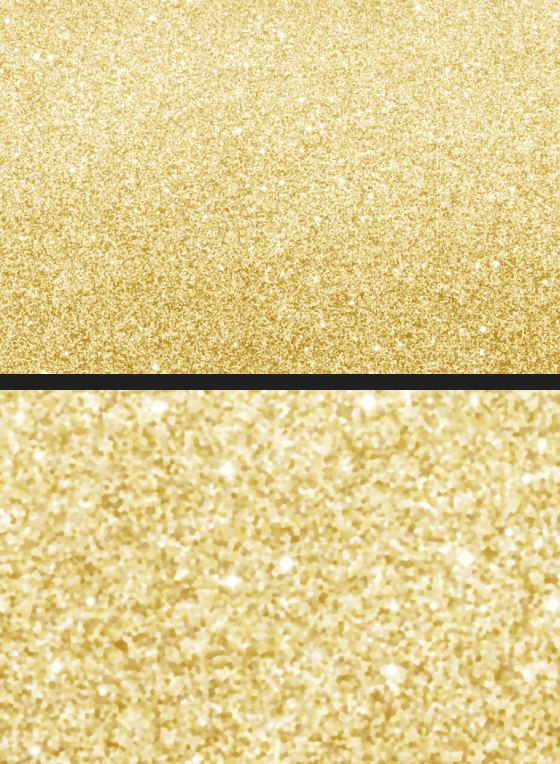
Top: the whole. Bottom: its middle third, enlarged.
Reproduce this texture procedurally as a Shadertoy shader.

```glsl
#define FINE_GRAINS 235.0
#define COARSE_GRAINS 125.0
#define GRAIN_CONTRAST 0.84
#define SPARKLE_CELLS 18.0
#define SPARKLE_SHARE 0.3
#define BOTTOM_TONE 0.37
#define TOP_TONE 0.67
#define DEEP_GOLD vec3(0.745, 0.58, 0.19)
#define MID_GOLD vec3(0.90, 0.82, 0.53)
#define PALE_GOLD vec3(0.98, 0.96, 0.87)

vec3 hash3(vec2 cell) {
    vec3 h = fract(cell.xyx * vec3(0.1031, 0.1030, 0.0973));
    h += dot(h, h.yxz + 33.33);
    return fract((h.xxy + h.yzz) * h.zyx);
}

// Soft cellular noise: each facet has a random tone, centred on zero
float facets(vec2 p) {
    vec2 base = floor(p);
    float total = 0.0, weightSum = 0.0;
    for (int y = -1; y <= 1; y++)
    for (int x = -1; x <= 1; x++) {
        vec2 cell = base + vec2(x, y);
        vec3 h = hash3(cell + 71.0);
        vec2 d = cell + h.xy - p;
        float weight = exp(-4.8 * dot(d, d));
        total += weight * (h.z - 0.5);
        weightSum += weight;
    }
    return total / weightSum;
}

// Scattered glints: a round core, a halo and faint crossed rays
float sparkles(vec2 p) {
    vec2 base = floor(p);
    float light = 0.0;
    for (int y = -1; y <= 1; y++)
    for (int x = -1; x <= 1; x++) {
        vec2 cell = base + vec2(x, y);
        vec3 h = hash3(cell + 313.0);
        vec3 k = hash3(cell + 857.0);
        vec2 d = abs(cell + h.xy - p);
        float size = mix(0.06, 0.13, k.x * k.x);
        float r = length(d) / size;
        float core = 1.3 * exp(-r * r);
        float halo = 0.3 * exp(-1.1 * r);
        vec2 ray = exp(-d / (size * 1.3) - d.yx * d.yx / (size * size * 0.08));
        float glint = core + halo + 0.5 * k.x * (ray.x + ray.y);
        light += step(h.z, SPARKLE_SHARE) * mix(0.4, 1.2, k.y) * glint;
    }
    return light;
}

// Broad lighting: bright above, deep gold below, with slow drifts
float lighting(vec2 p) {
    float tone = mix(BOTTOM_TONE, TOP_TONE, smoothstep(-0.05, 0.82, p.y));
    tone -= 0.04 * smoothstep(0.8, 1.0, p.y);
    tone += 0.015 * sin(p.x * 7.0 + 1.5 * sin(p.y * 5.0));
    tone += 0.012 * sin(p.x * 4.0 - p.y * 11.0 + 2.0);
    return tone;
}

vec3 goldRamp(float tone) {
    vec3 gold = mix(DEEP_GOLD, MID_GOLD, clamp(tone * 2.0, -0.2, 1.0));
    return mix(gold, PALE_GOLD, clamp(tone * 2.0 - 1.0, 0.0, 1.15));
}

void mainImage(out vec4 fragColor, in vec2 fragCoord) {
    vec2 p = fragCoord / iResolution.y;

    // Grain in several sizes, coarser ones slightly flattened
    float grain = facets(p * FINE_GRAINS);
    grain += 0.42 * facets(p * vec2(0.8, 1.1) * COARSE_GRAINS + 19.0);
    grain += 0.12 * facets(p * vec2(24.0, 38.0) + 43.0);
    grain += 0.06 * facets(p * vec2(7.0, 10.0) + 5.0);
    grain *= GRAIN_CONTRAST * mix(1.2, 0.88, p.y);

    vec3 color = goldRamp(lighting(p) + grain);

    // Small shifts between warm and pale flakes
    color.b += 0.13 * facets(p * COARSE_GRAINS * 1.3 + 91.0);

    // Glints on top
    float glow = clamp(sparkles(p * SPARKLE_CELLS), 0.0, 1.0);
    color = mix(color, vec3(1.0, 0.995, 0.96), glow);
    fragColor = vec4(clamp(color, 0.0, 1.0), 1.0);
}
```
